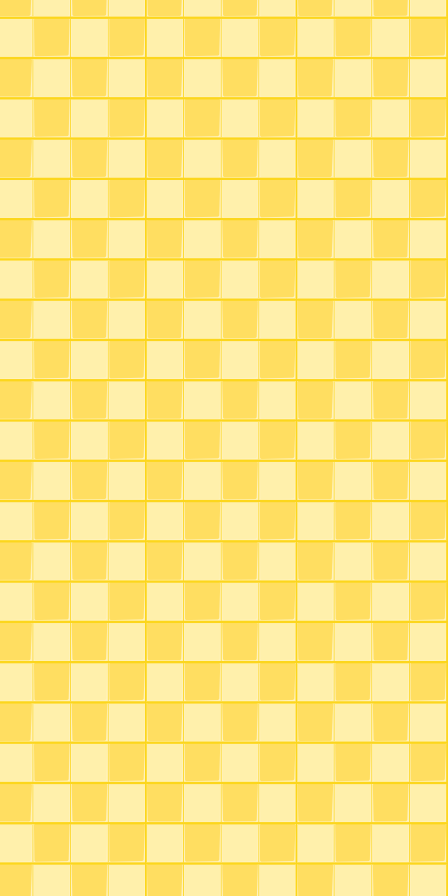
Give the GLSL for this pattern, as a WebGL 1 fragment shader.

```glsl
precision highp float;

uniform vec2 u_resolution;

const vec2 CELL = vec2(0.08404, 0.08990);
const vec2 GRID_ORIGIN = vec2(0.0735, 0.0725);
const vec2 REPEAT_CELLS = vec2(4.0, 2.0);

const vec3 GOLD = vec3(1.00, 0.87, 0.38);
const vec3 PALE = vec3(1.00, 0.94, 0.67);
const vec3 CREAM = vec3(1.00, 0.95, 0.74);
const vec3 LINE_YELLOW = vec3(0.99, 0.84, 0.11);

float hash(vec2 p) {
  return fract(sin(dot(p, vec2(127.1, 311.7))) * 43758.5453);
}

// Coverage of the region where the signed distance is negative
float coverage(float dist, float pixel) {
  return clamp(0.5 - dist / pixel, 0.0, 1.0);
}

// Signed distance to a hand-cut tile whose sides lean by a seeded amount
float tileDistance(vec2 local, vec2 size, vec2 seed, float radius) {
  vec2 t = local / size;
  float left = 0.0022 + 0.0022 * hash(seed) * (1.0 - t.y);
  float right = 0.0020 + 0.0040 * hash(seed + 5.3) * (1.0 - t.y);
  float bottom = 0.0038 + 0.0024 * hash(seed + 9.1) * t.x;
  float top = 0.0014;
  vec2 side = max(vec2(left, bottom) - local,
                  local - size + vec2(right, top));
  vec2 q = side + radius;
  return length(max(q, 0.0)) + min(max(q.x, q.y), 0.0) - radius;
}

// Distance along each axis to the nearest grid line
vec2 lineDistance(vec2 grid, vec2 size) {
  return abs(grid - floor(grid + 0.5)) * size;
}

// Every fourth vertical line is heavier
float verticalHalfWidth(float gridX) {
  float index = mod(floor(gridX + 0.5), 4.0);
  float heavy = 1.0 - step(0.5, abs(index - 3.0));
  return mix(0.0008, 0.0020, heavy);
}

void main() {
  float pixel = 1.0 / u_resolution.x;
  vec2 grid = (gl_FragCoord.xy * pixel - GRID_ORIGIN) / CELL;
  vec2 cell = floor(grid);
  vec2 local = (grid - cell) * CELL;

  // Checkered tiles over cream gaps
  float checker = mod(cell.x + cell.y, 2.0);
  vec3 tileColor = mix(GOLD, PALE, step(0.5, checker));
  vec2 seed = mod(cell, REPEAT_CELLS) + 1.0;
  float tile = tileDistance(local, CELL, seed, 0.004);
  vec3 color = mix(CREAM, tileColor, coverage(tile, pixel));

  // Yellow grid lines
  vec2 dist = lineDistance(grid, CELL);
  float vertical = coverage(dist.x - verticalHalfWidth(grid.x), pixel);
  float horizontal = coverage(dist.y - 0.0026, pixel);
  color = mix(color, LINE_YELLOW, max(vertical, horizontal));

  gl_FragColor = vec4(color, 1.0);
}
```
